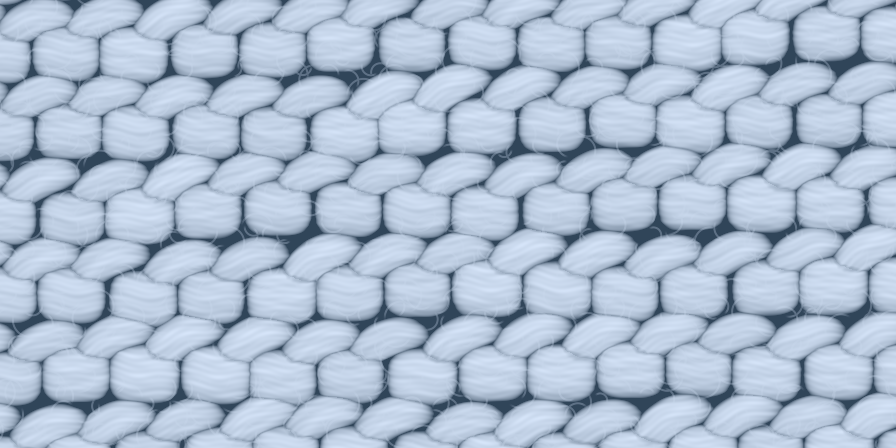
A Shadertoy shader for this texture:

```glsl
#define COLUMNS 12.95
#define ROW_PITCH 1.172
#define ROW_PHASE 0.85
#define JITTER 0.07
#define BUMP_SIZE vec2(0.49, 0.40)
#define LOOP_SIZE vec2(0.63, 0.28)
#define LOOP_TILT 0.46
#define FIBRE_DEPTH 0.075
#define FUZZ 0.30
#define SHADOW_COLOR vec3(0.19, 0.27, 0.35)
#define YARN_COLOR vec3(0.79, 0.85, 0.93)

float hash(vec2 p) {
    return fract(sin(dot(p, vec2(127.1, 311.7))) * 4375.85);
}

vec2 hash2(vec2 p) {
    return vec2(hash(p), hash(p + 37.3));
}

// Layered sines, stretched along x like spun strands
float fibres(vec2 q, float seed) {
    float sum = 0.0, freq = 17.0;
    for (int i = 0; i < 4; i++) {
        float sway = sin(q.x * (3.0 + freq * 0.09) + seed * freq);
        sum += sin(q.y * freq + 1.6 * sway + seed * 9.0);
        freq *= 1.6;
    }
    return sum * 0.25;
}

// Dome that is 1 at the centre and 0 on a superelliptic outline
float dome(vec2 q, vec2 size, vec2 power) {
    vec2 r = pow(abs(q / size), power);
    return 1.0 - r.x - r.y;
}

// Height and fibre value of the rounded lower bump
vec2 purlBump(vec2 q, float seed) {
    float strand = fibres(vec2(q.x, q.y - 0.22 * q.x * q.x + 0.06 * q.x), seed);
    float height = dome(q, BUMP_SIZE * (0.97 + 0.08 * seed), vec2(3.6, 2.6));
    return vec2(height + 0.06 * strand, strand);
}

// Height and fibre value of the slanted loop between two bumps
vec2 slantedLoop(vec2 q, float seed) {
    float angle = LOOP_TILT + 0.2 * (seed - 0.5);
    float c = cos(angle), s = sin(angle);
    q = mat2(c, -s, s, c) * q;
    q.y += 0.38 * q.x * q.x - 0.04;
    float strand = fibres(q + vec2(0.0, 0.16 * q.x), seed + 2.0);
    float height = dome(q, LOOP_SIZE * (0.96 + 0.09 * seed), vec2(2.6, 2.3));
    return vec2(height + 0.06 * strand, strand);
}

// Loose hairs: one thin arc scattered in each cell of a fine grid
float looseHairs(vec2 p, float pixel) {
    p *= 3.5;
    pixel *= 3.5;
    vec2 cell = floor(p);
    float cover = 0.0;
    for (int j = -1; j <= 1; j++)
    for (int i = -1; i <= 1; i++) {
        vec2 id = cell + vec2(i, j);
        vec2 d = p - id - hash2(id);
        float radius = 0.35 + 0.5 * hash(id + 5.1);
        float side = dot(normalize(d + 0.001), normalize(hash2(id + 9.7) - 0.5));
        float line = 1.0 - smoothstep(0.02, 0.03 + pixel, abs(length(d) - radius));
        cover = max(cover, line * smoothstep(0.2, 0.7, side));
    }
    return cover;
}

void mainImage(out vec4 fragColor, in vec2 fragCoord) {
    float pixel = COLUMNS * 0.5 / iResolution.y;
    vec2 p = fragCoord * pixel;
    float baseRow = floor((p.y - 0.016 * p.x) / ROW_PITCH - ROW_PHASE + 0.5);

    // Keep the highest part, and the runner-up for creases
    float top = -1.0, second = -1.0, strand = 0.0, tone = 0.0, lift = 0.0;
    for (int j = -1; j <= 1; j++) {
        float row = baseRow + float(j);
        float slope = 0.010 + 0.003 * row;
        float wave = 0.04 * sin(p.x * 0.9 + row * 2.3);
        vec2 rowPos = p - vec2(0.10 - 0.04 * row,
            (row + ROW_PHASE) * ROW_PITCH + slope * p.x + wave);
        float baseCol = floor(rowPos.x + 0.5);
        for (int i = -2; i <= 1; i++) {
            vec2 id = vec2(baseCol + float(i), row);
            float seed = hash(id);
            vec2 q = rowPos - vec2(id.x, 0.0) - JITTER * (hash2(id + 3.7) - 0.5);
            vec2 loopPos = q - vec2(0.5, 0.49);
            for (int part = 0; part < 2; part++) {
                vec2 yarn = part == 0 ? purlBump(q, seed) : slantedLoop(loopPos, seed);
                if (yarn.x > top) {
                    second = top;
                    top = yarn.x;
                    strand = yarn.y;
                    tone = seed - 0.5;
                    lift = part == 0 ? q.y : loopPos.y;
                } else {
                    second = max(second, yarn.x);
                }
            }
        }
    }

    // Soft occlusion, creases, light from above and fibre relief
    float shade = 1.0 - exp(-3.6 * max(top + 0.07, 0.0));
    shade *= mix(0.80, 1.0, smoothstep(0.0, 0.30, top - second));
    shade += (0.16 * lift + 0.05 * tone + FIBRE_DEPTH * strand) * smoothstep(0.0, 0.4, top);
    shade += FUZZ * looseHairs(p, pixel) * (1.0 - clamp(shade, 0.0, 1.0));
    fragColor = vec4(mix(SHADOW_COLOR, YARN_COLOR, clamp(shade, 0.0, 1.08)), 1.0);
}
```
